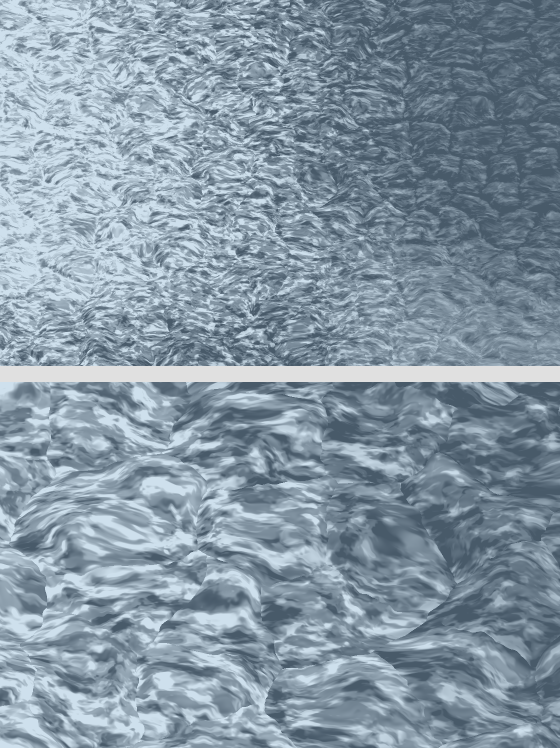
Top: the whole. Bottom: its middle third, enlarged.
A Shadertoy shader for this texture:

```glsl
#define CELLS vec2(9.0, 12.0)
#define STREAKS vec2(4.0, 9.0)
#define GRIT vec2(7.0, 14.0)
#define WOBBLE 0.32
#define DOME 0.22
#define WRINKLE 0.15
#define REFRACTION 0.03
#define RELIEF 0.15
#define RIM 0.7
#define DARK vec3(0.31, 0.38, 0.44)
#define LIGHT vec3(0.78, 0.85, 0.90)

float hash(vec2 p) {
    return fract(sin(dot(p, vec2(127.1, 311.7))) * 43758.5453);
}

vec2 hash2(vec2 p) {
    return vec2(hash(p), hash(p + 57.3));
}

float noise(vec2 p) {
    vec2 i = floor(p), f = fract(p);
    f = f * f * (3.0 - 2.0 * f);
    return mix(mix(hash(i), hash(i + vec2(1, 0)), f.x),
               mix(hash(i + vec2(0, 1)), hash(i + vec2(1, 1)), f.x), f.y);
}

// Layered noise centred on zero
float fbm(vec2 p) {
    float sum = 0.0, amp = 0.5;
    for (int i = 0; i < 3; i++) {
        sum += amp * (noise(p) - 0.5);
        p = p * 2.03 + 17.1;
        amp *= 0.6;
    }
    return sum;
}

// Pebble cells: x = gap to the border, yz = offset from centre, w = cell id
vec4 pebbles(vec2 p) {
    vec2 cell = floor(p), offset = vec2(0);
    float near = 9.0, second = 9.0, id = 0.0;
    for (int y = -1; y <= 1; y++)
    for (int x = -1; x <= 1; x++) {
        vec2 c = cell + vec2(x, y);
        vec2 d = p - c - 0.1 - 0.8 * hash2(c);
        float dist = length(d);
        if (dist < near) {
            second = near;
            near = dist;
            offset = d;
            id = hash(c + 9.7);
        } else {
            second = min(second, dist);
        }
    }
    return vec4(second - near, offset, id);
}

float glassHeight(vec2 p, float gap) {
    return DOME * smoothstep(0.0, 0.4, gap) + WRINKLE * fbm(p * vec2(3.5, 7.0));
}

// Blurred scene behind the glass, 0 = dark, 1 = light
float scene(vec2 uv) {
    float tone = 0.05 + 0.77 * (1.0 - smoothstep(-0.05, 0.9, uv.x + 0.1 * (uv.y - 0.5)));
    float lowRight = smoothstep(0.48, 0.75, uv.x)
                   * (1.0 - smoothstep(0.1, 0.5, uv.y + 0.35 * (uv.x - 0.75)));
    float lowLeft = (1.0 - smoothstep(0.3, 0.75, uv.x))
                  * (1.0 - smoothstep(0.04, 0.28, uv.y));
    return tone + 0.3 * lowRight - 0.36 * lowLeft;
}

float glassTone(vec2 uv, float aspect) {
    vec2 p = uv * vec2(aspect, 1.0) * CELLS;
    p += WOBBLE * (vec2(noise(p * 1.7), noise(p * 1.7 + 31.0)) - 0.5);
    p += 0.14 * vec2(fbm(p * 4.0), fbm(p * 4.0 + 13.0));

    // Slope of the surface
    vec4 pebble = pebbles(p);
    vec2 e = vec2(0.03, 0.0);
    float h = glassHeight(p, pebble.x);
    vec2 slope = vec2(glassHeight(p + e.xy, pebbles(p + e.xy).x) - h,
                      glassHeight(p + e.yx, pebbles(p + e.yx).x) - h) / e.x;

    // Bent view of the scene and light from above
    float base = scene(uv);
    float busy = 1.0 - smoothstep(0.4, 0.9, uv.x);
    float tone = scene(uv + REFRACTION * slope);
    tone -= RELIEF * mix(0.75, 1.0, busy) * dot(slope, vec2(0.3, 0.9));

    // Curved streaks, different in each pebble
    vec2 q = pebble.yz;
    float tilt = 0.9 * (pebble.w - 0.5);
    q = mat2(cos(tilt), -sin(tilt), sin(tilt), cos(tilt)) * q;
    q.y += 0.4 * q.x * q.x;
    float streak = fbm(q * STREAKS + 40.0 * pebble.w + 0.5 * noise(p * 3.0));
    float patchTone = smoothstep(-0.08, 0.08, streak + 0.05 * busy) - 0.5;
    tone += (0.1 + 0.32 * busy) * patchTone;

    // Fine crisp grit and thin glints
    float grit = fbm(q * GRIT + 23.0 * pebble.w);
    tone += (0.12 + 0.28 * busy) * (smoothstep(-0.1, 0.1, grit) - 0.5);
    tone += 0.3 * smoothstep(0.1, 0.22, grit + 0.4 * streak) * (0.4 + 0.6 * busy);

    // Rims glow over light ground and darken over dark ground
    float rim = 1.0 - smoothstep(0.02, 0.13, pebble.x);
    tone += RIM * rim * (base - 0.32) * (0.5 + noise(p * 2.0));
    return clamp(tone, -0.06, 1.06);
}

void mainImage(out vec4 fragColor, in vec2 fragCoord) {
    float aspect = iResolution.x / iResolution.y;
    float tone = 0.0;
    // Four samples smooth the edges
    for (int i = 0; i < 4; i++) {
        vec2 jitter = vec2(i % 2, i / 2) * 0.5 - 0.25;
        tone += 0.25 * glassTone((fragCoord + jitter) / iResolution.xy, aspect);
    }
    fragColor = vec4(mix(DARK, LIGHT, tone), 1.0);
}
```
